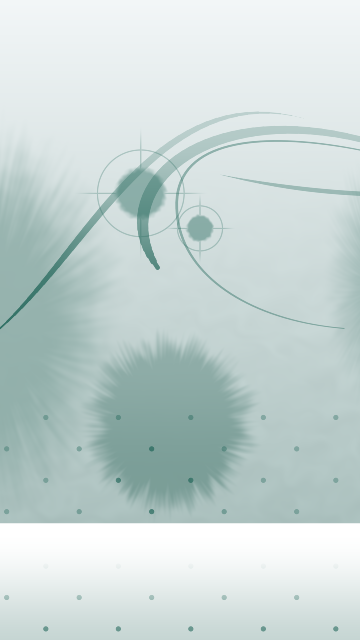
This background is drawn by a WebGL 1 fragment shader. Its source:

```glsl
precision highp float;
// Pale teal backdrop: furry ink blots, sweeping strokes, ringed targets and dots above a white panel.
uniform vec2 u_resolution;

const vec3 INK = vec3(0.13, 0.40, 0.35);

vec2 gradient(vec2 cell) {
  float angle = 6.2832 * fract(sin(dot(cell, vec2(127.1, 311.7))) * 4375.85);
  return vec2(cos(angle), sin(angle));
}

float noise(vec2 p) {
  vec2 i = floor(p), f = p - i, u = f * f * (3.0 - 2.0 * f);
  vec2 e = vec2(1.0, 0.0);
  return mix(mix(dot(gradient(i), f), dot(gradient(i + e), f - e), u.x),
             mix(dot(gradient(i + e.yx), f - e.yx), dot(gradient(i + 1.0), f - 1.0), u.x), u.y);
}

// Elliptical blot whose rim is frayed by radial streaks
float blot(vec2 p, vec2 centre, vec2 radii, float softness) {
  vec2 d = (p - centre) / radii;
  float r = length(d);
  vec2 dir = d / max(r, 0.001);
  float streaks = noise(dir * 8.0 + r * 1.5) + 0.8 * noise(dir * 23.0 - r * 2.0)
                + 0.4 * noise(p * 3.0);
  return 1.0 - smoothstep(1.0 - softness, 1.0 + softness, r + 0.16 * streaks);
}

float segment(vec2 p, vec2 a, vec2 b) {
  vec2 ab = b - a;
  return length(p - a - ab * clamp(dot(p - a, ab) / dot(ab, ab), 0.0, 1.0));
}

vec2 bezier(vec2 a, vec2 b, vec2 c, vec2 d, float t) {
  float s = 1.0 - t;
  return s * s * s * a + 3.0 * s * t * (s * b + t * c) + t * t * t * d;
}

// Tapered brush stroke; width holds start, bulge, end and bulge skew
float stroke(vec2 p, vec2 a, vec2 b, vec2 c, vec2 d, vec4 width, float px) {
  float dist = 100.0;
  vec2 last = a;
  for (int i = 1; i <= 36; i++) {
    float t = float(i) / 36.0;
    vec2 next = bezier(a, b, c, d, t);
    float halfWidth = mix(width.x, width.z, t) + width.y * sin(3.1416 * pow(t, width.w));
    dist = min(dist, segment(p, last, next) - halfWidth);
    last = next;
  }
  return 1.0 - smoothstep(-0.5 * px, 0.5 * px, dist);
}

// Soft disc with a thin ring and fading cross hairs
float target(vec2 p, float disc, float ring, float reach, float px) {
  float r = length(p);
  float body = 0.42 * (1.0 - smoothstep(disc * 0.82, disc * 1.1, r + 0.05 * noise(p * 9.0)));
  float circle = 1.0 - smoothstep(0.0, px, abs(r - ring) - 0.003);
  float cross = 1.0 - smoothstep(0.0, px, min(abs(p.x), abs(p.y)) - 0.003);
  cross *= 1.0 - smoothstep(reach * 0.6, reach, r);
  return max(body, 0.27 * max(circle, cross));
}

// Staggered rows of dots, rising from the given height
float dots(vec2 p, float base, float px) {
  float row = floor((p.y - base) / 0.785 + 0.5);
  float shift = mix(0.167, 1.146, mod(row, 2.0));
  vec2 q = vec2(mod(p.x - shift + 0.906, 1.8125) - 0.906, p.y - base - row * 0.785);
  return 1.0 - smoothstep(-0.5 * px, 0.5 * px, length(q) - 0.065);
}

void main() {
  // The canvas spans 9 by 16 units
  vec2 p = gl_FragCoord.xy / u_resolution * vec2(9.0, 16.0);
  float px = 9.0 / u_resolution.x;

  // Sky wash with faint brush texture
  vec3 color = mix(vec3(0.67, 0.755, 0.745), vec3(0.95, 0.965, 0.97), clamp((p.y - 3.0) / 13.0, 0.0, 1.0));
  float low = 1.0 - smoothstep(6.0, 13.0, p.y);
  color += 0.025 * low * noise(p * vec2(1.2, 2.5) + noise(p * 2.0));

  // Ink blots
  color = mix(color, vec3(0.51, 0.645, 0.62), 0.72 * blot(p, vec2(-0.3, 7.9), vec2(2.5, 3.7), 0.42));
  color = mix(color, vec3(0.53, 0.66, 0.64), 0.6 * blot(p, vec2(9.6, 8.9), vec2(1.0, 2.2), 0.6));
  vec3 core = mix(vec3(0.47, 0.61, 0.585), vec3(0.55, 0.67, 0.65), smoothstep(4.0, 7.2, p.y));
  color = mix(color, core, 0.95 * blot(p, vec2(4.23, 5.4), vec2(1.88, 1.98), 0.2));

  // Targets
  color = mix(color, INK, target(p - vec2(3.52, 11.167), 0.63, 1.083, 1.7, px));
  color = mix(color, INK, target(p - vec2(5.0, 10.29), 0.33, 0.5625, 0.9, px));

  // Strokes, darker towards the bottom
  float weight = mix(0.85, 0.2, smoothstep(7.5, 12.8, p.y));
  float rising = stroke(p, vec2(0.0, 7.79), vec2(2.19, 9.75), vec2(3.96, 14.02), vec2(7.6, 13.04),
                        vec4(0.015, 0.085, 0.0, 1.0), px);
  float hook = stroke(p, vec2(3.94, 9.31), vec2(2.6, 11.22), vec2(5.0, 13.5), vec2(9.0, 12.52),
                      vec4(0.0, 0.13, 0.075, 0.55), px);
  float loopTop = stroke(p, vec2(9.0, 12.25), vec2(6.88, 12.67), vec2(4.33, 12.67), vec2(4.42, 10.79),
                         vec4(0.015, 0.0, 0.035, 1.0), px);
  float loopBase = stroke(p, vec2(4.42, 10.79), vec2(4.46, 9.13), vec2(6.25, 7.98), vec2(8.6, 7.79),
                          vec4(0.035, 0.0, 0.012, 1.0), px);
  float blade = stroke(p, vec2(5.52, 11.63), vec2(6.67, 11.38), vec2(7.81, 11.21), vec2(9.17, 11.15),
                       vec4(0.0, 0.02, 0.055, 1.0), px);
  color = mix(color, INK, weight * rising);
  color = mix(color, INK, (weight + 0.03) * hook);
  color = mix(color, INK, 0.42 * max(loopTop, loopBase));
  color = mix(color, INK, 0.33 * blade);

  // Upper dots, strongest near the large blot
  vec2 q = p - vec2(3.9, 4.0);
  float strength = (0.35 + 0.5 * exp(-0.6 * dot(q, q))) * step(p.y, 5.9);
  color = mix(color, INK, strength * dots(p, 3.208, px));

  // White panel with dots fading upwards
  vec3 panel = mix(vec3(0.76, 0.825, 0.815), vec3(1.0), smoothstep(-0.5, 2.75, p.y));
  panel = mix(panel, INK, 0.6 * (1.0 - smoothstep(0.0, 2.2, p.y)) * dots(p, 1.0625, px));
  color = mix(panel, color, smoothstep(-0.5 * px, 0.5 * px, p.y - 2.917));

  gl_FragColor = vec4(color, 1.0);
}
```
